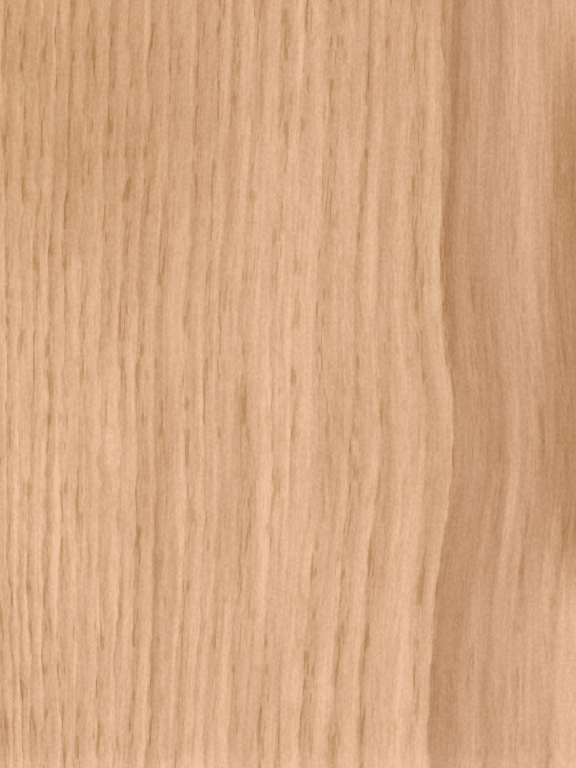
A Shadertoy shader for this texture:

```glsl
#define DARK_WOOD vec3(0.70, 0.515, 0.36)
#define LIGHT_WOOD vec3(0.91, 0.745, 0.61)
#define BASE_TONE 0.70
#define RING_COUNT 25.0
#define RING_DEPTH 0.62
#define FIBRE_DEPTH 0.50
#define PORE_DEPTH 0.34
#define GRAIN_DEPTH 0.22
#define LEAN 0.20
#define HEART_EDGE 0.765
#define HEART_DEPTH 0.46

float hash(vec2 p) {
    vec3 q = fract(vec3(p.xyx) * 0.1031);
    q += dot(q, q.yzx + 33.33);
    return fract((q.x + q.y) * q.z);
}

float noise(vec2 p) {
    vec2 cell = floor(p), f = fract(p);
    f = f * f * (3.0 - 2.0 * f);
    return mix(mix(hash(cell), hash(cell + vec2(1, 0)), f.x),
               mix(hash(cell + vec2(0, 1)), hash(cell + vec2(1, 1)), f.x), f.y);
}

// Noise drawn out along the trunk, centred on zero
float fibres(vec2 p) {
    float sum = 0.0, weight = 0.42;
    for (int i = 0; i < 4; i++) {
        sum += weight * (noise(p) - 0.5);
        p = p * vec2(1.75, 2.1) + 17.3;
        weight *= 0.88;
    }
    return sum;
}

// Smooth position across the grain: leaning, with a swelling on the right
float acrossGrain(vec2 uv) {
    float swell = (uv.y - 0.42) / 0.16;
    float x = uv.x - LEAN * uv.x * (1.0 - uv.x) * (uv.y - 0.5);
    x -= 0.03 * exp(-swell * swell) * smoothstep(0.4, 0.8, uv.x);
    return x + 0.012 * (noise(uv * vec2(3.0, 3.5)) - 0.5);
}

void mainImage(out vec4 fragColor, in vec2 fragCoord) {
    vec2 uv = fragCoord / iResolution.xy;
    float g = acrossGrain(uv);
    vec2 along = vec2(g, uv.y);
    float ragged = 0.009 * (noise(along * vec2(150.0, 22.0)) - 0.5);
    ragged += 0.006 * (noise(along * vec2(190.0, 70.0) + 4.0) - 0.5);
    float depth = g + ragged - HEART_EDGE;
    float heart = smoothstep(-0.006, 0.008, depth);

    // Growth rings: a ragged dark edge fading to pale wood, wider to the right
    float phase = RING_COUNT * log(1.0 + 1.67 * max(g + ragged, -0.2));
    phase += 1.1 * noise(vec2(g * 15.0, uv.y * 0.7));
    float f = fract(phase);
    float strength = mix(0.4, 1.0, hash(vec2(floor(phase), 7.0)));
    strength *= mix(0.5, 1.3, noise(along * vec2(25.0, 5.0) + 31.0));
    float ring = smoothstep(0.0, 0.2, f) * (1.0 - f) * (1.0 - f);
    float tone = BASE_TONE + RING_DEPTH * strength * (0.24 - ring) * (1.0 - 0.85 * heart);
    float ridge = smoothstep(0.65, 0.9, f) * smoothstep(1.0, 0.92, f);
    tone += 0.10 * ridge * (1.0 - heart) * noise(along * vec2(30.0, 6.0));

    // Broad heartwood band with a pale rim on its left
    float rim = (depth + 0.025) / 0.025;
    tone += 0.13 * exp(-rim * rim) * (1.0 - heart) * smoothstep(1.0, 0.4, uv.y);
    tone -= HEART_DEPTH * heart * exp(-max(depth, 0.0) * 9.0);
    tone += heart * 0.30 * (noise(along * vec2(45.0, 2.5) + 5.0) - 0.5);
    tone += heart * 0.12 * smoothstep(0.06, 0.14, depth);
    float rightEdge = smoothstep(0.92, 1.0, uv.x + 0.06 * fibres(uv * vec2(40.0, 4.0)));
    tone -= 0.65 * rightEdge * smoothstep(0.2, 0.32, uv.y) * smoothstep(1.1, 0.75, uv.y);

    // Fine fibres, short pores gathered in the dark of each ring, and grain
    tone += FIBRE_DEPTH * fibres(along * vec2(55.0, 3.0));
    float pore = smoothstep(0.5, 0.85, noise(along * vec2(270.0, 55.0) + 9.0));
    pore *= smoothstep(0.15, 0.6, noise(along * vec2(110.0, 9.0) + 2.0));
    pore *= mix(0.35, 1.0, smoothstep(0.1, 0.5, ring)) * (1.0 - 0.5 * heart);
    tone -= PORE_DEPTH * pore;
    tone += GRAIN_DEPTH * (noise(uv * vec2(330.0, 300.0)) - 0.5);

    // Slow shading over the board
    tone += 0.22 * (noise(uv * vec2(4.0, 2.5) + 3.0) - 0.5);
    tone -= 0.14 * smoothstep(0.5, 1.0, uv.y) * smoothstep(0.9, 0.2, uv.x);
    tone += 0.12 * smoothstep(0.03, 0.0, uv.y);

    vec3 color = mix(DARK_WOOD, LIGHT_WOOD, clamp(tone, -0.2, 1.1));
    color.b -= 0.02 * pore + 0.012 * smoothstep(0.5, 0.0, uv.x) * uv.y;
    color.b += 0.01 * heart * (1.0 - rightEdge);
    fragColor = vec4(color, 1.0);
}
```
